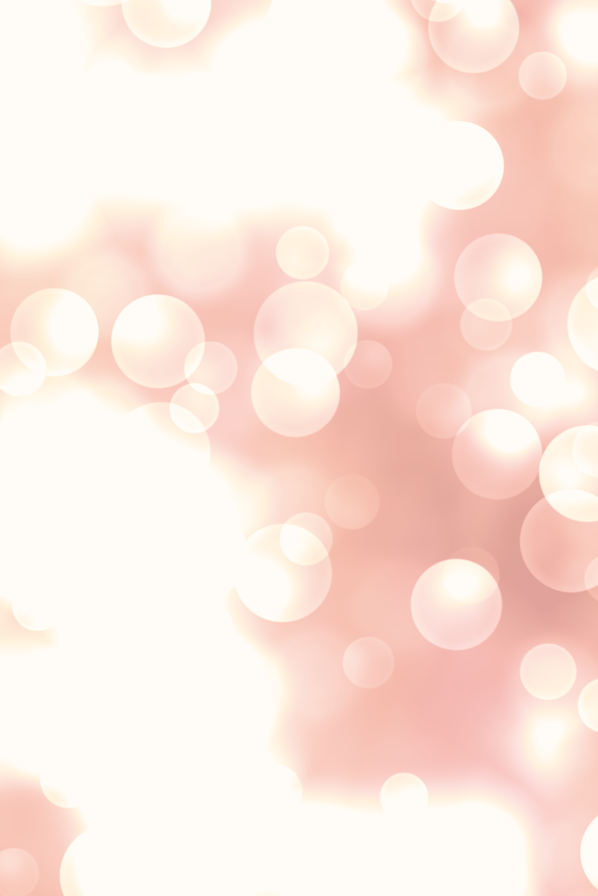
Write a Shadertoy shader that draws this background.

```glsl
// Soft bokeh: overexposed clouds of light and scattered lens discs over rose.
// All parts add to one scalar exposure, which a rose-to-white ramp then colours.
// Discs come from jittered cells; the clouds are capsules bent by layered sines.

const float SHARP = 0.002;

vec3 hash3(vec2 id, float seed) {
    vec3 q = fract((id.xyx + seed) * vec3(0.1031, 0.1030, 0.0973));
    q += dot(q, q.yxz + 33.33);
    return fract((q.xxy + q.yzz) * q.zyx);
}

// Layered sines, about -1 to 1
float waves(vec2 p) {
    float sum = 0.0, amp = 0.55;
    for (int i = 0; i < 4; i++) {
        sum += amp * sin(p.x + 1.3 * sin(p.y + float(i))) * cos(p.y * 0.8);
        p = mat2(1.2, 1.3, -1.3, 1.2) * p + 2.1;
        amp *= 0.55;
    }
    return sum;
}

float capsule(vec2 p, vec2 a, vec2 b, float r) {
    vec2 pa = p - a, ba = b - a;
    float t = clamp(dot(pa, ba) / dot(ba, ba), 0.0, 1.0);
    return length(pa - ba * t) - r;
}

float spot(vec2 p, vec2 c, float size) {
    vec2 q = (p - c) / size;
    return exp(-dot(q, q));
}

// Distance to the overexposed clouds
float cloudDistance(vec2 p) {
    // Upper bank
    float d = capsule(p, vec2(0.03, 1.43), vec2(0.07, 1.23), 0.115);
    d = min(d, capsule(p, vec2(0.18, 1.28), vec2(0.66, 1.25), 0.105));
    d = min(d, capsule(p, vec2(0.44, 1.38), vec2(0.57, 1.47), 0.075));
    // Lower bank
    d = min(d, capsule(p, vec2(0.07, 0.63), vec2(0.24, 0.63), 0.12));
    d = min(d, capsule(p, vec2(0.22, 0.52), vec2(0.30, 0.20), 0.145));
    d = min(d, capsule(p, vec2(0.04, 0.33), vec2(0.25, 0.30), 0.085));
    d = min(d, capsule(p, vec2(0.33, 0.08), vec2(0.78, 0.06), 0.085));
    // Small lamps on the right
    d = min(d, length(p - vec2(0.95, 0.84)) - 0.035);
    d = min(d, length(p - vec2(0.91, 0.27)) - 0.025);
    return min(d, length(p - vec2(0.98, 1.43)) - 0.025);
}

// One layer of discs; gain is the strength far from and near the clouds
float discLayer(vec2 p, float cell, float radius, float blur,
                float density, vec2 gain, float core, float seed) {
    vec2 home = floor(p / cell);
    float light = 0.0;
    for (int j = -1; j <= 1; j++)
    for (int i = -1; i <= 1; i++) {
        vec2 id = home + vec2(i, j);
        vec3 place = hash3(id, seed);
        vec3 look = hash3(id, seed + 17.0);
        if (place.z > density) continue;

        vec2 c = (id + 0.5 + 0.7 * (place.xy - 0.5)) * cell;
        float r = radius * mix(0.88, 1.06, look.x);
        float d = length(p - c);
        float body = 1.0 - smoothstep(r - blur, r + blur, d);
        float nearCloud = 1.0 - smoothstep(0.0, 0.25, cloudDistance(c));
        float strength = mix(gain.x, gain.y, nearCloud) * mix(0.35, 1.0, look.z);

        // Bright rim and an off-centre highlight clipped by the disc
        float rim = 0.30 * smoothstep(0.75 * r, r, d);
        float angle = 6.283 * look.x;
        vec2 shift = 0.5 * r * vec2(cos(angle), sin(angle));
        float highlight = core * look.y * spot(p, c + shift, 0.65 * r);
        light += body * (strength * (0.85 + rim) + highlight);
    }
    return light;
}

// Exposure 0 to 1 becomes rose, coral, blush, pale pink, cream, white
vec3 tone(float light) {
    vec3 ramp[6] = vec3[6](
        vec3(0.88, 0.64, 0.59), vec3(0.96, 0.73, 0.67),
        vec3(0.98, 0.80, 0.75), vec3(0.99, 0.88, 0.84),
        vec3(1.00, 0.95, 0.87), vec3(1.00, 0.99, 0.97));
    float t = clamp(light, 0.0, 1.0) * 5.0;
    int k = int(min(floor(t), 4.0));
    return mix(ramp[k], ramp[k + 1], t - float(k));
}

void mainImage(out vec4 fragColor, in vec2 fragCoord) {
    vec2 p = fragCoord / iResolution.x;
    float edge = max(SHARP, 0.7 / iResolution.x);

    // Blurred backdrop with shaded patches and a warm haze under the upper bank
    vec2 bend = vec2(waves(p * 7.0), waves(p.yx * 7.0 + 4.0));
    float d = cloudDistance(p + 0.04 * bend);
    float light = 0.23 + 0.13 * waves(p * 9.0 + 2.0);
    light -= 0.30 * spot(p, vec2(1.0, 0.58), 0.22);
    light -= 0.30 * spot(p, vec2(0.80, 1.42), 0.13);
    light -= 0.12 * spot(p, vec2(0.68, 0.72), 0.20);
    light += 0.30 * spot(p, vec2(0.67, 1.07), 0.09);
    light += 0.20 * spot(p, vec2(0.08, 0.92), 0.17);
    light += 0.20 * (1.0 - smoothstep(0.0, 0.24, d));
    light += 1.0 - smoothstep(-0.08, 0.09, d);

    // Defocused lumps, then large and small crisp discs
    light += discLayer(p, 0.15, 0.070, 0.035, 0.60, vec2(0.17, 0.50), 0.0, 3.0);
    light += discLayer(p, 0.22, 0.083, edge, 0.60, vec2(0.30, 0.52), 0.95, 29.0);
    light += discLayer(p, 0.14, 0.045, edge, 0.50, vec2(0.14, 0.42), 0.20, 53.0);

    // Gentle drift between peach and lilac, fading out in the whites
    float drift = waves(p * 5.0 + 6.0) * (1.0 - smoothstep(0.5, 1.0, light));
    vec3 color = tone(light) + drift * vec3(0.0, 0.008, -0.035);
    fragColor = vec4(clamp(color, 0.0, 1.0), 1.0);
}
```
